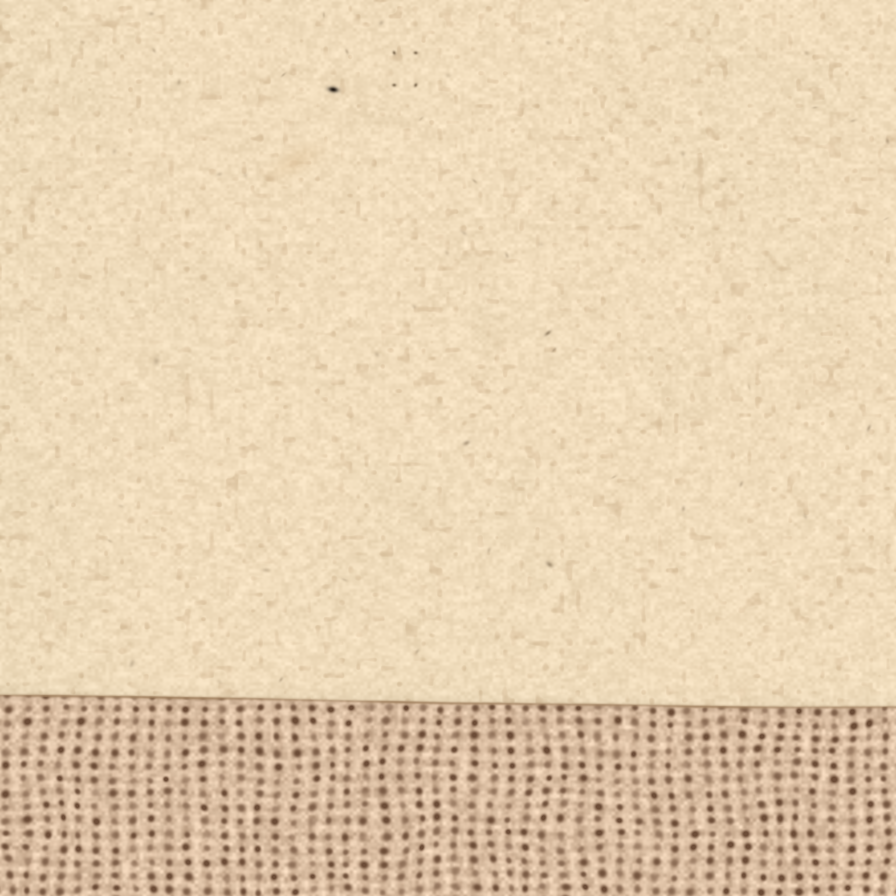
A WebGL 1 fragment shader for this texture:

```glsl
precision highp float;
// Aged cream paper lying over a strip of coarse woven linen.
// Layered value noise gives the paper its grain and stains, hashed cells scatter
// flecks, and a warped grid of dark gaps between rounded threads forms the cloth.

uniform vec2 u_resolution;

const vec3 PAPER = vec3(0.945, 0.866, 0.738);
const vec3 PAPER_STAIN = vec3(0.905, 0.840, 0.710);
const vec3 FLECK = vec3(0.43, 0.35, 0.25);
const vec3 INK = vec3(0.13, 0.10, 0.07);
const vec3 THREAD = vec3(0.905, 0.795, 0.685);
const vec3 THREAD_SHADE = vec3(0.765, 0.645, 0.535);
const vec3 GAP = vec3(0.42, 0.295, 0.21);
const vec3 EDGE_SHADOW = vec3(0.66, 0.53, 0.39);
const vec2 THREAD_COUNT = vec2(50.0, 65.0);

float hash(vec2 p) {
  vec3 q = fract(vec3(p.xyx) * 0.1031);
  q += dot(q, q.yzx + 33.33);
  return fract((q.x + q.y) * q.z);
}

float noise(vec2 p) {
  vec2 i = floor(p), f = fract(p);
  f = f * f * (3.0 - 2.0 * f);
  float low = mix(hash(i), hash(i + vec2(1.0, 0.0)), f.x);
  float high = mix(hash(i + vec2(0.0, 1.0)), hash(i + 1.0), f.x);
  return mix(low, high, f.y);
}

float fbm(vec2 p) {
  float sum = 0.0, gain = 0.5;
  for (int i = 0; i < 4; i++) {
    sum += gain * noise(p);
    p = p * 2.03 + 17.3;
    gain *= 0.5;
  }
  return sum / 0.9375;
}

// Soft ellipse of given radii, turned by an angle.
float spot(vec2 p, vec2 radii, float angle) {
  float c = cos(angle), s = sin(angle);
  vec2 q = vec2(c * p.x + s * p.y, c * p.y - s * p.x) / radii;
  return exp(-dot(q, q));
}

// Sparse flecks of varied strength, one candidate in each cell of a grid.
float flecks(vec2 p, float cells, float chance, float size) {
  vec2 id = floor(p * cells);
  vec2 offset = 0.25 + 0.5 * vec2(hash(id + 3.7), hash(id + 41.2));
  float present = step(hash(id + 91.5), chance) * (0.35 + 0.65 * hash(id + 27.3));
  vec2 radii = size * vec2(1.0, 0.4 + 0.4 * hash(id + 12.9));
  float angle = 6.283 * hash(id + 63.1);
  return present * spot(p - (id + offset) / cells, radii, angle);
}

// Four faint pinpricks around a centre.
float pinpricks(vec2 p, vec2 center) {
  float sum = 0.0;
  for (int i = 0; i < 4; i++) {
    float k = float(i);
    vec2 corner = vec2(mod(k, 2.0), floor(k * 0.5)) - 0.5;
    sum += spot(p - center - corner * vec2(0.024, 0.036), vec2(0.0024, 0.0019), k);
  }
  return sum;
}

vec3 paper(vec2 p) {
  float fine = noise(p * vec2(250.0, 270.0) + 9.0) - 0.5;
  float medium = noise(p * vec2(125.0, 150.0)) - 0.5;
  float fibre = noise(p * vec2(75.0, 190.0) + 53.0) - 0.5;
  float grain = 0.55 * fine + 0.40 * medium + 0.25 * fibre;
  float stain = smoothstep(0.45, 0.80, fbm(p * 9.0 + 4.0));
  float leftTone = 0.22 * (1.0 - smoothstep(0.0, 0.20, p.x));
  vec3 color = mix(PAPER, PAPER_STAIN, 0.20 * stain + leftTone);
  color += grain * vec3(0.096, 0.104, 0.116);
  color -= 0.07 * smoothstep(0.72, 0.98, noise(p * 110.0 + 71.0)) * vec3(0.8, 1.0, 1.1);
  color = mix(color, vec3(0.87, 0.75, 0.58), 0.35 * spot(p - vec2(0.33, 0.82), vec2(0.03, 0.012), 0.5));
  color = mix(color, FLECK, 0.60 * flecks(p, 9.0, 0.14, 0.0042));
  color = mix(color, FLECK, 0.32 * flecks(p + 0.37, 27.0, 0.07, 0.0032));
  color = mix(color, FLECK, 0.75 * min(pinpricks(p, vec2(0.452, 0.923)), 1.0));
  return mix(color, INK, spot(p - vec2(0.372, 0.900), vec2(0.0055, 0.0030), -0.15));
}

vec3 cloth(vec2 p) {
  vec2 warp = vec2(noise(p * vec2(20.0, 14.0)), noise(p * vec2(16.0, 20.0) + 31.0)) - 0.5;
  vec2 grid = p * THREAD_COUNT + warp * vec2(0.50, 0.55);
  vec2 id = floor(grid), local = fract(grid) - 0.5;
  vec2 jitter = 0.16 * (vec2(hash(id + 2.0), hash(id + 77.0)) - 0.5);
  vec2 hole = (local - jitter) / (vec2(0.17, 0.23) + 0.08 * hash(id + 5.0));
  float gap = exp(-pow(dot(hole, hole), 1.4));
  gap *= 0.40 + 0.75 * hash(id + 19.0);
  vec2 groove = 0.5 + 0.5 * cos(6.283 * local);
  float mottle = noise(p * vec2(150.0, 170.0)) - 0.5;
  float shade = 0.05 + 0.42 * groove.x + 0.26 * groove.y + 0.70 * mottle;
  vec3 color = mix(THREAD, THREAD_SHADE, clamp(shade, -0.2, 1.15));
  color += (noise(p * 260.0 + 7.0) - 0.5) * 0.12;
  return mix(color, GAP, clamp(gap, 0.0, 1.0));
}

// Height of the gently drooping lower paper edge.
float paperEdge(float x) {
  return 0.2245 - 0.0135 * smoothstep(-0.15, 0.95, x) + 0.0012 * (noise(vec2(x * 14.0, 2.0)) - 0.5);
}

void main() {
  vec2 p = gl_FragCoord.xy / u_resolution.y;
  float pixel = 1.0 / u_resolution.y;
  float height = p.y - paperEdge(p.x * u_resolution.y / u_resolution.x);

  // Lay the paper over the cloth, then darken the narrow seam.
  vec3 color = mix(cloth(p), paper(p), smoothstep(-pixel, pixel, height));
  float seam = exp(-pow((height + 0.0004) / 0.0018, 2.0));
  float seamStrength = 0.40 + 0.45 * noise(vec2(p.x * 18.0, 8.0));
  color = mix(color, EDGE_SHADOW, seam * seamStrength);
  color *= 1.0 - 0.04 * exp(-abs(height) * 140.0);
  gl_FragColor = vec4(clamp(color, 0.0, 1.0), 1.0);
}
```
